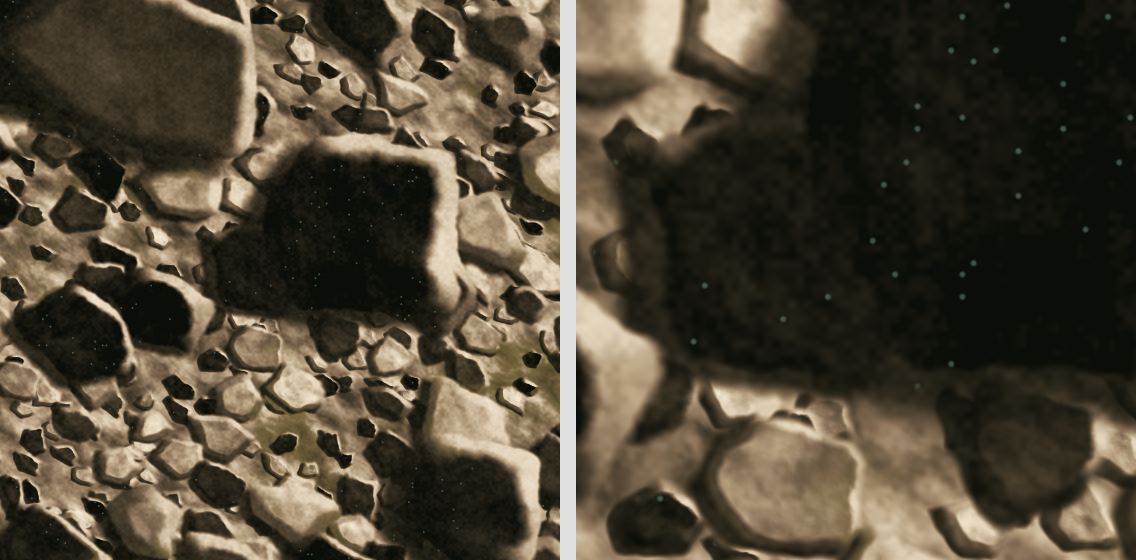
Left, the full canvas; right, a detail of the centre.
Reproduce this texture procedurally as a WebGL 1 fragment shader.

```glsl
precision highp float;
uniform vec2 u_resolution;

#define SLOPE 0.66
#define STRETCH 1.35
#define BOULDER_SCALE 2.9
#define DARK_SHARE 0.62
#define RIM_WIDTH 0.10
#define EDGE_SOFTNESS 0.0035
#define RAGGEDNESS 0.022
#define GRAIN 0.16
#define SIDES 5

const vec2 LIGHT = vec2(0.26, 0.966);
const vec2 SHADOW_SHIFT = vec2(0.05, 0.13);

float hash(vec2 p) {
  return fract(sin(dot(p, vec2(127.1, 311.7))) * 43758.55);
}

vec4 hash4(vec2 p) {
  return vec4(hash(p), hash(p + 17.3), hash(p + 41.9), hash(p + 73.7));
}

float noise(vec2 p) {
  vec2 i = floor(p), f = fract(p);
  f = f * f * (3.0 - 2.0 * f);
  return mix(mix(hash(i), hash(i + vec2(1, 0)), f.x),
             mix(hash(i + vec2(0, 1)), hash(i + 1.0), f.x), f.y);
}

float fbm(vec2 p) {
  float sum = 0.0, weight = 0.5;
  for (int i = 0; i < 4; i++) {
    sum += weight * noise(p);
    p = mat2(1.6, 1.2, -1.2, 1.6) * p + 5.3;
    weight *= 0.5;
  }
  return sum / 0.9375;
}

// Angular stone: x = signed distance, y = light falling on the nearest side
vec2 stone(vec2 v, float size, vec2 id) {
  float total = 0.0, light = 0.0;
  for (int k = 0; k < SIDES; k++) {
    float turn = float(k) + 0.5 * hash(id + float(k) * 3.7);
    float angle = 6.2832 * (turn + hash(id)) / float(SIDES);
    vec2 normal = vec2(cos(angle), sin(angle));
    float reach = size * mix(0.6, 1.0, hash(id + float(k) * 5.1 + 9.0));
    float weight = exp(26.0 * (dot(v, normal) - reach));
    total += weight;
    light += weight * smoothstep(-0.1, 0.65, dot(normal, LIGHT));
  }
  return vec2(log(total) / 26.0, light / total);
}

// Scatter one size of stones over the tone, lower rows in front
float scatter(float tone, vec2 p, float scale, float density, float seed) {
  vec2 q = p * scale + seed;
  float soft = EDGE_SOFTNESS * scale;
  float mottle = fbm(q * 5.0) - 0.5;
  for (float j = 1.0; j >= -1.0; j -= 1.0) {
    for (float i = -1.0; i <= 1.0; i += 1.0) {
      vec2 id = floor(q) + vec2(i, j);
      vec4 h = hash4(id + seed);
      if (h.w > density) continue;
      vec2 v = q - id - 0.5 - 0.6 * (h.xy - 0.5);
      float size = mix(0.38, 0.58, h.z);
      float kind = hash(id + seed + 29.0);

      // Cast shadow, then the face with its sunlit and shaded bevels
      float shade = stone(v + SHADOW_SHIFT, size, id + seed).x;
      tone = mix(tone, 0.07, 0.85 * (1.0 - smoothstep(-0.03, 0.05, shade)));
      vec2 body = stone(v, size, id + seed);
      float face = kind < DARK_SHARE ? 0.32 * kind / DARK_SHARE
                                     : mix(0.6, 1.1, (kind - DARK_SHARE) / (1.0 - DARK_SHARE));
      face += mottle * mix(0.3, 0.55, smoothstep(0.2, 0.6, face));
      float rim = RIM_WIDTH * mix(0.5, 1.5, h.x) + 0.09 * mottle;
      float bevel = smoothstep(-rim - 0.035, -rim + 0.035, body.x);
      float side = mix(face * 0.45, 1.0 + 0.4 * mottle, body.y);
      face = mix(face, side, bevel);
      tone = mix(tone, face, 1.0 - smoothstep(-soft, soft, body.x));
    }
  }
  return tone;
}

// Tone to colour: black shade, umber, brown, tan, sand, cream, sunlit white
vec3 palette(float tone) {
  float t = tone * 5.0;
  vec3 c = mix(vec3(0.04, 0.05, 0.03), vec3(0.18, 0.16, 0.11), clamp(t, 0.0, 1.0));
  c = mix(c, vec3(0.32, 0.27, 0.20), clamp(t - 1.0, 0.0, 1.0));
  c = mix(c, vec3(0.51, 0.42, 0.32), clamp(t - 2.0, 0.0, 1.0));
  c = mix(c, vec3(0.71, 0.62, 0.49), clamp(t - 3.0, 0.0, 1.0));
  c = mix(c, vec3(0.87, 0.81, 0.71), clamp(t - 4.0, 0.0, 1.0));
  return mix(c, vec3(0.96, 0.91, 0.82), clamp(t - 5.0, 0.0, 1.0));
}

void main() {
  vec2 uv = gl_FragCoord.xy / u_resolution.y;

  // Frame running down the slope, with ragged outlines
  float c = cos(SLOPE), s = sin(SLOPE);
  vec2 p = vec2((c * uv.x - s * uv.y) / STRETCH, s * uv.x + c * uv.y);
  p += RAGGEDNESS * (vec2(fbm(uv * 17.0), fbm(uv * 17.0 + 31.0)) - 0.5);

  // Gravel ground, then stones from pebbles to boulders
  float tone = 0.64 + 1.1 * (fbm(p * vec2(26.0, 38.0)) - 0.5);
  tone = scatter(tone, p, BOULDER_SCALE * 9.0, 0.55, 3.0);
  tone = scatter(tone, p, BOULDER_SCALE * 4.6, 0.55, 11.0);
  tone = scatter(tone, p, BOULDER_SCALE * 2.2, 0.55, 23.0);
  tone = scatter(tone, p, BOULDER_SCALE, 0.48, 37.0);

  // Fine grain, mossy tint in the middle tones, dust specks in the dark
  tone += GRAIN * (0.6 * noise(uv * 210.0) + 0.4 * noise(uv * 95.0) - 0.5);
  vec3 colour = palette(tone);
  float moss = smoothstep(0.58, 0.75, fbm(uv * 6.0 + 7.0));
  moss *= smoothstep(0.2, 0.45, tone) * (1.0 - smoothstep(0.6, 0.85, tone));
  colour = mix(colour, vec3(0.40, 0.35, 0.16), 0.5 * moss);
  vec2 speckCell = uv * 150.0;
  float speck = step(0.975, hash(floor(speckCell)));
  speck *= 1.0 - smoothstep(0.1, 0.4, length(fract(speckCell) - 0.5));
  speck *= 1.0 - smoothstep(0.05, 0.25, tone);
  colour += speck * vec3(0.20, 0.27, 0.25);
  gl_FragColor = vec4(colour, 1.0);
}
```
